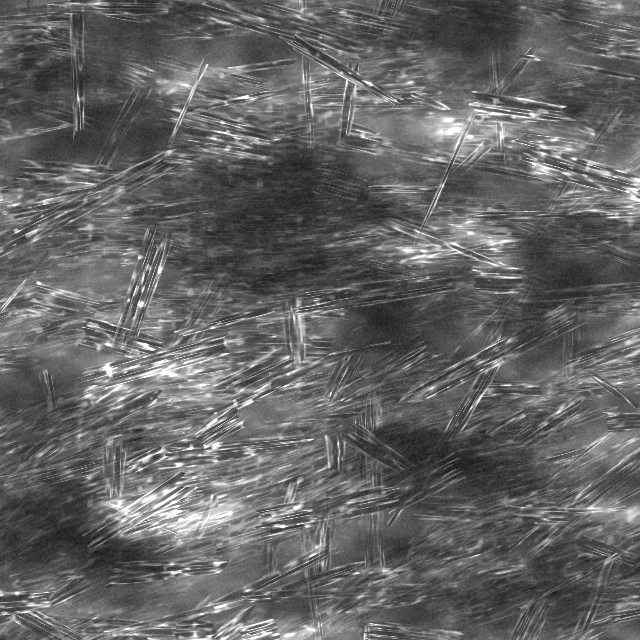
Write a Shadertoy shader that draws this texture.

```glsl
#define BUNDLES 270
#define LENGTH_RANGE vec2(0.035, 0.2)
#define WIDTH_RANGE vec2(0.005, 0.025)
#define STRAND_RANGE vec2(0.003, 0.0056)
#define STEEP_SHARE 0.36
#define PIT_GRAY 0.17
#define HAZE_GRAY 0.55
#define FIBRE_GRAY 0.2
#define RIDGE_GAIN 0.6
#define GLINT_GAIN 1.2
#define GRAIN 0.075

float hash(vec2 p) {
    vec3 q = fract(p.xyx * 0.1031);
    q += dot(q, q.yzx + 33.33);
    return fract((q.x + q.y) * q.z);
}

float noise(vec2 p) {
    vec2 i = floor(p), f = fract(p);
    f = f * f * (3.0 - 2.0 * f);
    return mix(mix(hash(i), hash(i + vec2(1, 0)), f.x),
               mix(hash(i + vec2(0, 1)), hash(i + vec2(1, 1)), f.x), f.y);
}

// Thin wandering crests where the noise crosses its middle
float crests(vec2 p) {
    float r = 1.0 - abs(2.0 * noise(p) - 1.0);
    return r * r * r;
}

// Broad out-of-focus light, stretched sideways
float haze(vec2 p) {
    p.y += 0.025 * sin(7.0 * p.x + 4.0 * p.y);
    float sum = 0.0, gain = 0.44;
    vec2 q = p * vec2(3.4, 7.5) + 3.7;
    for (int i = 0; i < 4; i++) {
        sum += gain * noise(q);
        q = q * vec2(2.2, 1.9) + vec2(17.3, 9.1);
        gain *= 0.6;
    }
    return smoothstep(0.14, 0.8, sum);
}

// Matted short fibres, level above and rising to the right below; glints included
float mat(vec2 p) {
    p.y -= 0.4 * p.x * smoothstep(0.75, 0.2, p.y) + 0.012 * sin(11.0 * p.x);
    float streak = 0.5 * noise(p * vec2(28.0, 110.0)) + 0.5 * crests(p * vec2(46.0, 200.0) + 5.0);
    float glint = smoothstep(0.72, 0.97, noise(p * vec2(64.0, 160.0) + 31.0));
    float patches = smoothstep(0.2, 0.65, noise(p * vec2(5.0, 13.0) + 21.0));
    return (streak - 0.42 + 0.7 * glint) * patches;
}

// Cellular sparkles: an uneven slanted blob in some of the cells
float sparkles(vec2 p) {
    vec2 g = p * vec2(36.0, 48.0), cell = floor(g);
    float glow = 0.0;
    for (int y = -1; y <= 1; y++)
    for (int x = -1; x <= 1; x++) {
        vec2 c = cell + vec2(x, y);
        vec2 d = g - c - vec2(hash(c), hash(c + 41.0));
        d = vec2(0.5 * d.x, d.y - (hash(c + 61.0) - 0.3) * d.x);
        float size = mix(0.06, 0.23, hash(c + 83.0));
        glow += step(0.72, hash(c + 127.0)) * exp(-dot(d, d) / (size * size));
    }
    return glow * mix(0.4, 1.3, noise(p * 150.0));
}

float pick(vec2 range, float t) { return mix(range.x, range.y, t); }

// One bundle of parallel strands: x is its gray, y its opacity
vec2 bundle(vec2 p, float id, float depth, float light) {
    vec2 centre = fract(id * vec2(0.7549, 0.5698) + 0.5) * 1.2 - 0.1;
    centre += 0.12 * (vec2(hash(vec2(id, 8.0)), hash(vec2(id, 9.0))) - 0.5);
    float turn = hash(vec2(id, 1.0));
    float angle = mix(-0.07, 0.35, smoothstep(0.65, 0.3, centre.y)) + (turn - 0.5) * 0.6;
    if (hash(vec2(id, 2.0)) < STEEP_SHARE) angle = mix(-0.7, 1.75, turn);

    float size = hash(vec2(id, 3.0));
    float halfLength = pick(LENGTH_RANGE, size * size);
    float halfWidth = pick(WIDTH_RANGE, hash(vec2(id, 4.0)));
    float c = cos(angle), s = sin(angle);
    vec2 q = mat2(c, -s, s, c) * (p - centre);
    if (abs(q.x) > halfLength * 1.1 || abs(q.y) > halfWidth * 1.6) return vec2(0.0);

    // Ragged ends and a slight taper
    float soft = mix(0.005, 0.0012, depth);
    float across = q.y / pick(STRAND_RANGE, hash(vec2(id, 5.0)));
    float ragged = noise(vec2(across * 0.8 + 50.0, id + sign(q.x) * 0.5));
    float end = halfLength * mix(0.6, 1.0, ragged);
    float side = halfWidth * (1.0 + 0.5 * (turn - 0.5) * q.x / halfLength) - abs(q.y);
    side -= 0.004 * noise(vec2(q.x * 30.0, id + sign(q.y) * 0.5));
    float cover = smoothstep(-soft, soft, end - abs(q.x)) * smoothstep(-soft, soft, side);

    // Lit crests, bright rims and short glints along the strands
    float ridge = crests(vec2(q.x * 19.0, across) + id * 11.0);
    float fine = noise(q * vec2(85.0, 290.0) + id * 17.0);
    float rim = exp(-pow((side - 0.001) / 0.0018, 2.0)) * noise(vec2(q.x * 55.0, id));
    float glint = smoothstep(0.71, 0.95, noise(q * vec2(85.0, 190.0) + id * 7.3));
    float gray = FIBRE_GRAY + RIDGE_GAIN * ridge * (0.1 + 1.3 * fine) + 0.35 * rim;
    gray = gray * mix(0.75, 1.4, light);
    gray += GLINT_GAIN * glint * light * (0.25 + 0.75 * fine) * mix(0.5, 1.0, depth);

    float fade = mix(0.4, 1.0, smoothstep(0.15, 0.6, noise(vec2(q.x * 13.0, id * 3.1))));
    float buried = mix(smoothstep(0.12, 0.5, light), 1.0, smoothstep(0.65, 0.9, depth));
    return vec2(gray, cover * fade * buried * mix(0.6, 0.92, depth));
}

void mainImage(out vec4 fragColor, in vec2 fragCoord) {
    vec2 p = fragCoord / iResolution.y;
    float light = haze(p);

    // Blurred ground with soft mottling under the matted fibres
    float mottle = noise(p * vec2(19.0, 34.0) + 9.0) + 0.6 * noise(p * vec2(50.0, 80.0)) - 0.8;
    float gray = mix(PIT_GRAY, HAZE_GRAY, light) + 0.16 * mottle * (0.2 + light);
    gray += 0.5 * mat(p) * (0.15 + light);

    // Paint from the blurred depth to the sharp front
    for (int i = 0; i < BUNDLES; i++) {
        float id = float(i) + 1.0;
        vec2 fibre = bundle(p, id, id / float(BUNDLES), light);
        gray = mix(gray, fibre.x, fibre.y);
    }

    // Bright patches, sparkles and film grain
    float patches = smoothstep(0.5, 0.85, noise(p * vec2(4.0, 10.0) + 60.0)) * light;
    gray *= mix(0.93, 1.75, patches);
    gray += sparkles(p) * (0.12 + patches) * smoothstep(0.3, 0.8, light);
    gray += GRAIN * (noise(p * 420.0) - 0.5);
    fragColor = vec4(vec3(clamp(gray, 0.0, 1.0)), 1.0);
}
```
